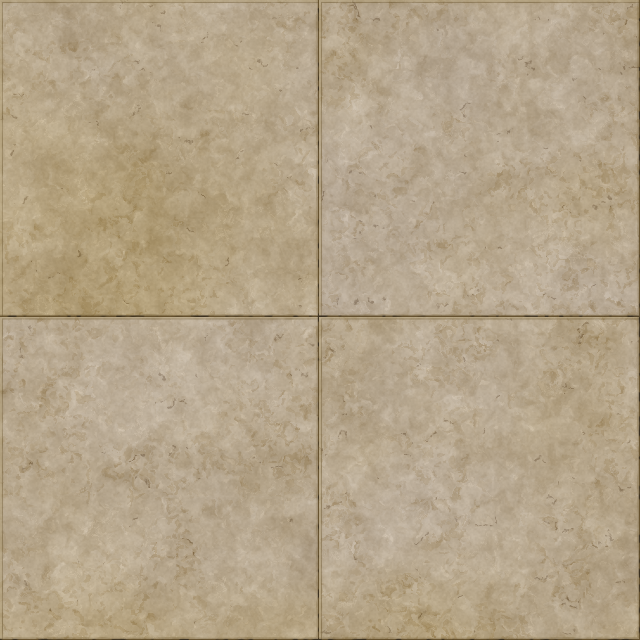
Give the GLSL for this texture, as a three.js fragment shader.

```glsl
// Two by two beige limestone floor tiles with thin, dark, bevelled joints.
varying vec2 vUv;

float hash(vec2 p) {
  vec3 q = fract(p.xyx * 0.1031);
  q += dot(q, q.yzx + 33.33);
  return fract((q.x + q.y) * q.z);
}

float noise(vec2 p) {
  vec2 i = floor(p), f = fract(p);
  f = f * f * (3.0 - 2.0 * f);
  return mix(mix(hash(i), hash(i + vec2(1, 0)), f.x),
             mix(hash(i + vec2(0, 1)), hash(i + vec2(1, 1)), f.x), f.y);
}

float fbm(vec2 p) {
  float sum = 0.0, amp = 0.516;
  for (int i = 0; i < 5; i++) {
    sum += amp * noise(p);
    p = mat2(1.6, 1.2, -1.2, 1.6) * p + 17.3;
    amp *= 0.5;
  }
  return sum;
}

// Nearest random cell: x = distance, y = random value of that cell
vec2 fragments(vec2 p) {
  vec2 i = floor(p), best = vec2(9.0, 0.0);
  for (int y = -1; y <= 1; y++) {
    for (int x = -1; x <= 1; x++) {
      vec2 c = i + vec2(x, y);
      float d = length(c + vec2(hash(c), hash(c + 57.0)) - p);
      if (d < best.x) best = vec2(d, hash(c + 113.0));
    }
  }
  return best;
}

// Soft line of half width w centred on zero
float line(float d, float w) {
  return 1.0 - smoothstep(w * 0.5, w * 1.5, abs(d));
}

vec3 limestone(vec2 uv, vec2 tile) {
  vec2 p = uv + tile * vec2(7.3, 4.1) + 2.0;
  vec2 warp = vec2(fbm(p * 60.0), fbm(p * 60.0 + 41.0)) - 0.5;

  // Ochre staining, strongest in the upper left tile and along the bottom
  float warm = 0.22 + 0.9 * (fbm(p * 5.0 + 9.0) - 0.5);
  warm += (1.0 - tile.x) * tile.y * (0.16 + 0.5 * smoothstep(0.5, 0.0, length(uv - vec2(0.12, 0.56))));
  warm += 0.4 * smoothstep(0.14, 0.0, uv.y) * (1.0 - tile.y);
  vec3 col = mix(vec3(0.722, 0.665, 0.588), vec3(0.7, 0.625, 0.475), clamp(warm, 0.0, 1.0));

  // Clouds, mottling and fine grain
  col += (fbm(p * 8.0 + 23.0) - 0.5) * vec3(0.085, 0.09, 0.09);
  col += (fbm(p * 28.0 + warp) - 0.5) * vec3(0.09, 0.105, 0.13);
  col += (fbm(p * 75.0 + warp * 1.5) - 0.5) * vec3(0.09, 0.1, 0.12);
  col += (noise(p * 190.0) - 0.5) * 0.024 + (noise(p * 370.0) - 0.5) * 0.03;

  // Small angular brown and pale fragments, gathered in patches
  vec2 flake = fragments(p * 72.0 + warp * 3.5);
  vec2 chip = fragments(p * 135.0 + warp * 4.0 + 31.0);
  float patches = smoothstep(0.42, 0.62, fbm(p * 11.0 + 61.0));
  float brown = smoothstep(0.68, 0.82, flake.y) * smoothstep(0.65, 0.35, flake.x);
  col -= brown * (0.25 + 0.75 * patches) * vec3(0.035, 0.045, 0.065);
  col -= smoothstep(0.78, 0.9, chip.y) * smoothstep(0.6, 0.3, chip.x) * (0.3 + 0.7 * patches) * vec3(0.04, 0.05, 0.065);
  col += smoothstep(0.18, 0.05, flake.y) * smoothstep(0.6, 0.3, flake.x) * vec3(0.018, 0.022, 0.03);
  col += smoothstep(0.12, 0.04, chip.y) * smoothstep(0.6, 0.3, chip.x) * vec3(0.03, 0.03, 0.03);

  // Short pale hairline veins
  float vein = line(fbm(p * 24.0 + warp + 83.0) - 0.5, 0.008);
  col += vein * smoothstep(0.5, 0.75, noise(p * 31.0)) * vec3(0.03);

  // Sparse small dark pits
  vec2 pit = fragments(p * vec2(62.0, 80.0) + warp * 3.0 + 7.0);
  col -= step(0.968, pit.y) * smoothstep(0.3, 0.05, pit.x) * vec3(0.13, 0.14, 0.14);
  return col;
}

void main() {
  vec2 seam = vec2(0.4985, 0.505);
  vec2 tile = step(seam, vUv);
  vec2 low = vUv - tile * seam;                 // distance from left and bottom
  vec2 high = mix(seam, vec2(1.0), tile) - vUv; // distance from right and top
  vec3 col = limestone(vUv, tile);

  // Faint olive stain beside the edges
  float edge = min(min(low.x, low.y), min(high.x, high.y));
  float wear = noise(vUv * 75.0);
  col -= smoothstep(0.01, 0.0, edge) * (0.2 + 0.8 * wear) * vec3(0.03, 0.035, 0.05);

  // Lit bevel on left and top, closed by a thin brown line
  float lit = min(low.x, high.y);
  col = mix(col, vec3(0.72, 0.65, 0.5), 0.5 * smoothstep(0.0036, 0.002, lit));
  col = mix(col, vec3(0.46, 0.38, 0.23), (0.3 + 0.35 * wear) * line(lit - 0.0034, 0.0008));

  // Dark joint on right and bottom, with a few blackened breaks
  float shade = min(high.x, low.y);
  float breaks = smoothstep(0.5, 0.9, noise(vUv * 130.0 + 5.0));
  vec3 joint = mix(vec3(0.37, 0.29, 0.15), vec3(0.18, 0.14, 0.08), breaks);
  col = mix(col, joint, 0.9 * smoothstep(0.0029, 0.0013, shade));
  col = mix(col, vec3(0.5, 0.42, 0.26), 0.4 * wear * line(shade - 0.0036, 0.001));

  gl_FragColor = vec4(col, 1.0);
}
```
